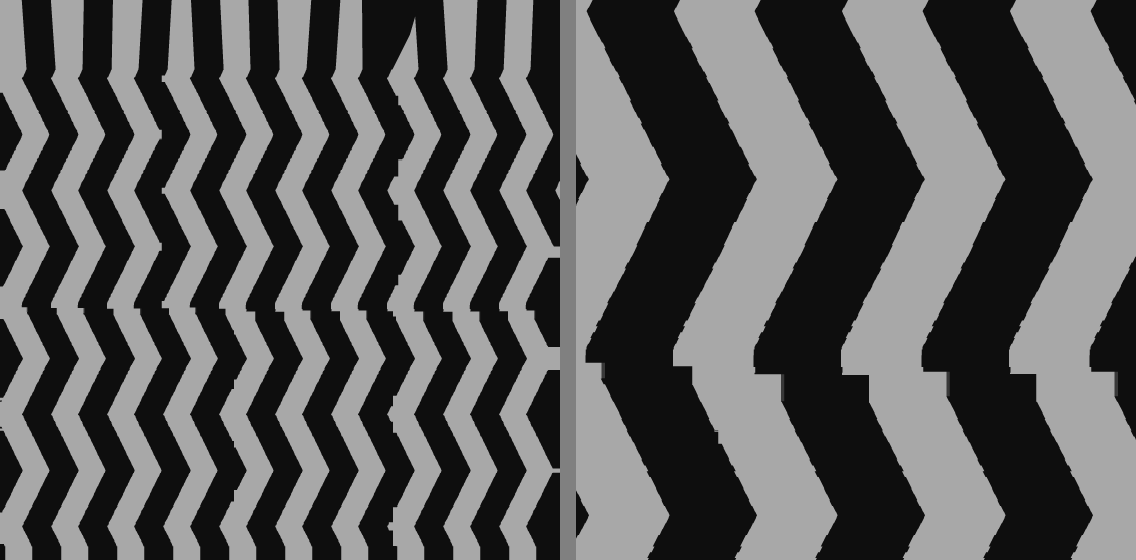
Left: the whole. Right: its middle third, enlarged.
Write a Shadertoy shader that draws this pattern.

```glsl
// Dark and grey zigzag stripes with stepped tile seams and a straightened top fringe.

const vec3  DARK   = vec3(0.053);
const vec3  GREY   = vec3(0.66);
const vec3  SLIVER = vec3(0.22);
const float PITCH      = 0.1;     // stripe spacing
const float FIRST_BAR  = 0.0395;  // left edge of the first dark bar
const float BAR_SHARE  = 0.52;    // dark part of the spacing
const float WAVE       = 0.2;     // height of one zigzag
const float VERTEX_Y   = 0.06;    // lowest leftward vertex
const float SWING      = 0.0492;  // sideways reach of the zigzag
const float FRINGE_TOP = 0.876;   // bars run straight above this
const float FRINGE_LOW = 0.0234;  // and below this
const float LEAN       = 0.0085;  // tilt of the top bars
const float CUT_Y      = 0.46;    // vertex row broken by the horizontal seam
const float ROUGHNESS  = 0.0012;
const int   SAMPLES    = 4;       // per axis, for smooth edges

float hash(float n) {
    return fract(sin(n * 12.9898 + 4.1) * 43758.547);
}

// Sideways offset of the zigzag: 0 at left vertices, SWING at right ones
float zigzag(float y) {
    return SWING * 2.0 * abs(fract((y - VERTEX_Y) / WAVE + 0.5) - 0.5);
}

// Pushes coordinates away from a seam, so edges crossing it become steps
float snapToSeam(float x, float seam, float reach) {
    float d = x - seam;
    return abs(d) < reach ? seam + (d < 0.0 ? -reach : reach) : x;
}

// Vertical seams and worn side margins
float wearAcross(float x, float y) {
    bool upper = y > CUT_Y - 0.013;
    float row = floor((y - VERTEX_Y) / WAVE * 4.0 + 0.5);
    float reachA = mix(0.002, 0.006, hash(row + 3.0));
    float reachB = mix(0.002, 0.0085, hash(row + 41.0));
    x = snapToSeam(x, upper ? 0.289 : 0.418, reachA);
    x = snapToSeam(x, upper ? 0.711 : 0.702, reachB);

    float leftRim = mix(0.002, 0.010, hash(row + 17.0));
    float rightRim = y > 0.76 ? 0.990 : y > 0.56 ? 1.0 : y > 0.26 ? 0.979 : 0.987;
    return clamp(x, leftRim, rightRim);
}

vec3 stripes(vec2 p) {
    float x = wearAcross(p.x, p.y);
    float y = clamp(p.y, FRINGE_LOW, FRINGE_TOP);

    // Horizontal seam: each edge holds its vertex, then jumps
    float edgeId = floor((x - FIRST_BAR - 0.01) / PITCH * 2.0 + 0.5);
    float depth = (x < 0.42 ? 0.0085 : 0.0145) + 0.003 * hash(edgeId);
    float drop = CUT_Y - y;
    bool stepped = drop > depth && drop < 2.0 * depth;
    if (drop > 0.0 && drop < 2.0 * depth) y = CUT_Y - (stepped ? 2.0 * depth : 0.0);

    // Zigzag with slightly ragged diagonals
    float inside = step(FRINGE_LOW, p.y) * step(p.y, FRINGE_TOP);
    if (!stepped) x += ROUGHNESS * inside * (hash(floor(p.y * 290.0)) - 0.5);
    float u = (x - FIRST_BAR - zigzag(y)) / PITCH;

    // Leaning bars of the top fringe
    float rise = max(p.y - FRINGE_TOP, 0.0);
    float bar = floor(floor(u * 2.0 + 0.5) * 0.5);
    u += LEAN / PITCH * cos(1.85 * bar) * rise / (1.0 - FRINGE_TOP);

    // One gap tapers to a spike, fusing two bars
    float taper = min(0.701 + 0.5 * rise, 0.714 + 0.29 * rise);
    bool fused = rise > 0.0 && p.x > 0.66 && p.x < taper;

    float phase = fract(u);
    if (fused) return DARK;
    if (stepped && phase < 0.02) return SLIVER;
    return phase < BAR_SHARE ? DARK : GREY;
}

void mainImage(out vec4 fragColor, in vec2 fragCoord) {
    vec3 sum = vec3(0.0);
    for (int i = 0; i < SAMPLES; i++) {
        for (int j = 0; j < SAMPLES; j++) {
            vec2 offset = (vec2(i, j) + 0.5) / float(SAMPLES) - 0.5;
            sum += stripes((fragCoord + offset) / iResolution.xy);
        }
    }
    fragColor = vec4(sum / float(SAMPLES * SAMPLES), 1.0);
}
```
